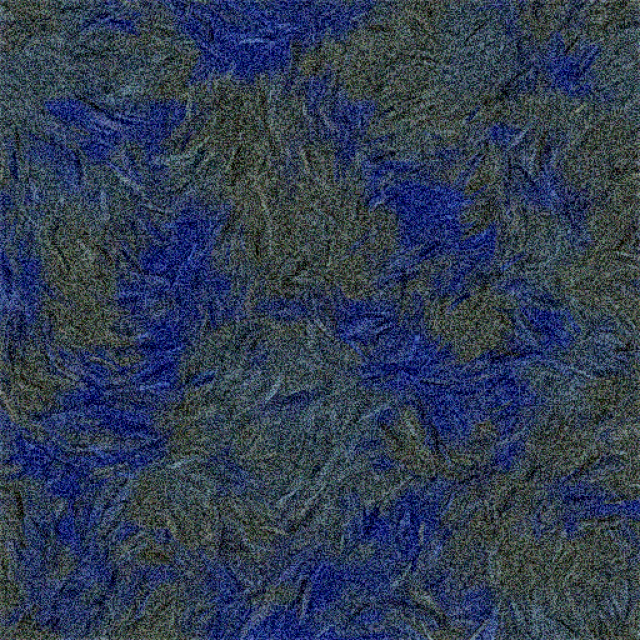
Reproduce this texture procedurally as a Shadertoy shader.

```glsl
// Dark, restless paint: curved bundles of bristle marks in grey-blue and olive,
// with small patches of deep blue, all under a fine coloured grain.
// Jittered grids of dabs follow a noise flow; value noise supplies the grain.

vec3 hash3(vec2 cell) {
    vec3 p = fract(cell.xyx * vec3(0.1031, 0.1030, 0.0973));
    p += dot(p, p.yxz + 33.33);
    return fract((p.xxy + p.yzz) * p.zyx);
}

vec3 noise3(vec2 p) {
    vec2 i = floor(p), f = fract(p);
    f = f * f * (3.0 - 2.0 * f);
    return mix(mix(hash3(i), hash3(i + vec2(1, 0)), f.x),
               mix(hash3(i + vec2(0, 1)), hash3(i + vec2(1, 1)), f.x), f.y);
}

// Share of deep blue at a place
float blueness(vec2 p) {
    float broad = noise3(p * vec2(8.0, 10.0) + 41.0).x;
    float small = noise3(p * vec2(20.0, 29.0) + 87.0).y;
    return smoothstep(0.42, 0.82, 0.5 * broad + 0.5 * small);
}

vec3 groundColor(vec2 p) {
    float warmth = 0.5 * noise3(p * 7.0 + 13.0).z + 0.5 * noise3(p * 18.0 + 63.0).x;
    vec3 ground = mix(vec3(0.205, 0.275, 0.325), vec3(0.235, 0.27, 0.245),
                      smoothstep(0.25, 0.65, warmth));
    return mix(ground, vec3(0.075, 0.14, 0.43), blueness(p));
}

float flowAngle(vec2 p) {
    return 0.2 + 4.2 * (noise3(p * 6.0 + 7.0).x - 0.5);
}

// Lays one grid of curved, bristled dabs over the paint
vec3 paintDabs(vec3 paint, vec2 uv, float cells, vec2 halfSize, float contrast, float seed) {
    vec2 home = floor(uv * cells);
    for (int j = -1; j <= 1; j++)
    for (int i = -1; i <= 1; i++) {
        vec2 cell = home + vec2(i, j);
        vec3 place = hash3(cell + seed);
        vec3 style = hash3(cell + seed + 57.0);
        vec2 center = (cell + 0.5 + 0.8 * (place.xy - 0.5)) / cells;

        // Dab space: x along the stroke, y across, bent into an arc
        float angle = flowAngle(center) + 1.1 * (place.z - 0.5);
        vec2 along = vec2(cos(angle), sin(angle));
        vec2 d = uv - center;
        vec2 q = vec2(dot(d, along), dot(d, vec2(-along.y, along.x)));
        q.y += (style.x - 0.5) * 14.0 * q.x * q.x;

        vec2 edge = abs(q) / (halfSize * (0.6 + 0.4 * style.y));
        float cover = (1.0 - smoothstep(0.55, 1.0, edge.x)) * (1.0 - smoothstep(0.6, 1.0, edge.y));
        float bristle = noise3(q * vec2(22.0, 175.0) + 100.0 * place.xy + 200.0).x;

        // Light ridges and dark furrows; the pigment is picked up nearby
        vec3 tint = mix(vec3(0.24, 0.30, 0.34), vec3(0.30, 0.28, 0.23), step(0.8, style.z));
        vec3 pigment = groundColor(center + 0.07 * (style.zx - 0.5));
        pigment += tint * contrast * (bristle - 0.49) * (0.5 + style.y);
        paint = mix(paint, pigment, 0.7 * cover);
    }
    return paint;
}

void mainImage(out vec4 fragColor, in vec2 fragCoord) {
    vec2 uv = fragCoord / iResolution.xy;

    // Paint layers, from broad dabs to narrow highlights
    vec3 color = groundColor(uv);
    color = paintDabs(color, uv, 13.0, vec2(0.062, 0.024), 0.8, 11.0);
    color = paintDabs(color, uv, 18.0, vec2(0.046, 0.013), 1.1, 131.0);
    color = paintDabs(color, uv, 26.0, vec2(0.032, 0.006), 1.3, 263.0);

    // Fine grain: shared brightness plus a separate shift per channel
    vec2 grainPoint = uv * 512.0 - 0.5;
    float brightness = noise3(grainPoint + 17.0).x - 0.5;
    vec3 tintShift = noise3(grainPoint + 709.0) - 0.5;
    color += 0.42 * brightness + vec3(0.16, 0.16, 0.19) * tintShift;

    // Faint pale rim
    vec2 rim = min(uv, 1.0 - uv);
    color += 0.06 * (1.0 - smoothstep(0.001, 0.005, min(rim.x, rim.y)));

    fragColor = vec4(clamp(color, 0.0, 1.0), 1.0);
}
```
